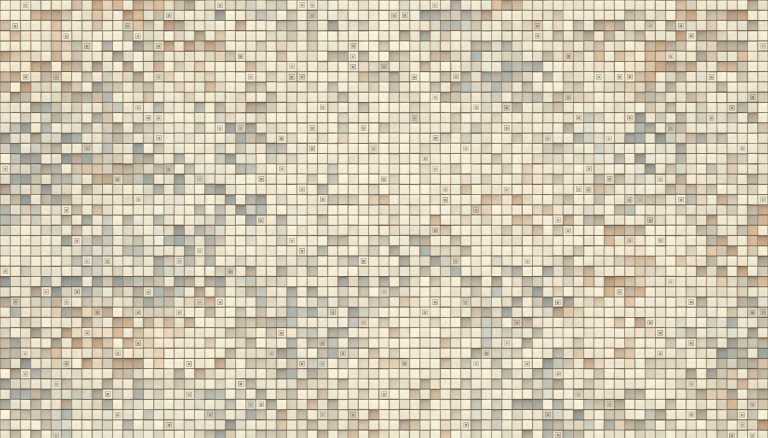
Reproduce this pattern procedurally as a Shadertoy shader.

```glsl
// A wall of small square ceramic tiles set at uneven depths, in cream, sand and slate.
// Each grid cell hashes its depth and glaze; proud neighbours cast soft shadows on
// recessed tiles, broad noise clusters the tints, and a few tiles carry a square inlay.

const float COLUMNS = 75.0;
const float JOINT = 0.055;          // half width of a joint, in tiles
const float JITTER = 0.035;         // uneven setting of the tiles
const float INLAY_SHARE = 0.055;
const float SHADOW_STRENGTH = 0.50;
const vec3 CREAM = vec3(0.950, 0.928, 0.838);
const vec3 STONE = vec3(0.775, 0.745, 0.665);
const vec3 SAND = vec3(0.845, 0.715, 0.575);
const vec3 SLATE = vec3(0.635, 0.680, 0.665);
const vec3 SHADE = vec3(0.400, 0.330, 0.275);
const vec3 SIDE_JOINT = vec3(0.610, 0.535, 0.460);
const vec3 BED_JOINT = vec3(0.470, 0.400, 0.340);

float hash(vec2 p) {
    vec3 q = fract(p.xyx * vec3(0.1031, 0.1030, 0.0973));
    q += dot(q, q.yzx + 33.33);
    return fract((q.x + q.y) * q.z);
}

float noise(vec2 p) {
    vec2 i = floor(p), f = fract(p);
    f = f * f * (3.0 - 2.0 * f);
    vec2 e = vec2(1.0, 0.0);
    return mix(mix(hash(i), hash(i + e), f.x),
               mix(hash(i + e.yx), hash(i + e.xx), f.x), f.y);
}

// How far a tile sits back: 0 is flush, 1 is deepest.
float recess(vec2 id) {
    float cluster = noise(id * vec2(0.17, 0.24) + 41.0);
    float side = abs(id.x / COLUMNS - 0.5);
    float v = 0.60 * hash(id + 7.0) + 0.40 * cluster + 0.16 * (side - 0.25);
    return smoothstep(0.42, 0.84, v);
}

float cover(float d, float pixel) {
    return clamp(0.5 - d / pixel, 0.0, 1.0);
}

float box(vec2 p, float halfSize) {
    vec2 d = abs(p) - halfSize;
    return max(d.x, d.y);
}

// Glaze: cream when proud, shifting to stone, sand or slate in patches.
vec3 glaze(vec2 id, float depth) {
    float side = abs(id.x / COLUMNS - 0.5) * 2.0;
    float warmth = noise(id * vec2(0.10, 0.15) + 90.0) + 0.55 * (hash(id + 19.0) - 0.5);
    vec3 tint = mix(STONE, SAND, smoothstep(0.50, 0.88, warmth));
    tint = mix(tint, SLATE, smoothstep(0.46, 0.16, warmth));
    float amount = depth * (0.72 + 0.28 * side) + 0.20 * side * hash(id + 53.0);
    vec3 color = mix(CREAM, tint, clamp(amount, 0.0, 1.0));
    return color * (0.97 + 0.05 * hash(id + 71.0));
}

void mainImage(out vec4 fragColor, in vec2 fragCoord) {
    // Square grid, with rows counted from the top edge
    float pixel = COLUMNS / iResolution.x;
    vec2 p = vec2(fragCoord.x, fragCoord.y - iResolution.y) * pixel;
    vec2 id = floor(p);
    vec2 local = p - id;

    float depth = recess(id);
    vec3 color = glaze(id, depth);

    // Shadows from the tile above and the tile at the left
    float above = max(depth - recess(id + vec2(0.0, 1.0)), 0.0);
    float left = max(depth - recess(id - vec2(1.0, 0.0)), 0.0);
    float shadow = above * (0.20 + exp(-3.2 * (1.0 - local.y)))
                 + left * 0.55 * exp(-6.0 * local.x);
    color = mix(color, SHADE, clamp(SHADOW_STRENGTH * shadow, 0.0, 0.75));

    // Lit upper lip and fine worn grain
    color += 0.03 * (1.0 - depth) * smoothstep(0.55, 0.95, local.y);
    color *= 0.985 + 0.03 * noise(p * 3.5);

    // Small square inlay with a paler rim
    if (hash(id + 131.0) < INLAY_SHARE) {
        vec2 q = local - 0.5 - 0.06 * (hash(id + 3.0) - 0.5);
        vec3 ink = mix(SHADE, STONE, 0.25 + 0.45 * hash(id + 11.0));
        color = mix(color, CREAM, 0.55);
        color = mix(color, ink, 0.65 * cover(abs(box(q, 0.23)) - 0.035, pixel));
        color = mix(color, ink, 0.80 * cover(box(q + vec2(0.0, 0.02), 0.12), pixel));
    }

    // Joints: horizontal beds are darker, most of all below proud tiles
    vec2 shift = JITTER * (vec2(hash(id + 23.0), hash(id + 37.0)) - 0.5);
    vec2 edge = abs(local - 0.5 + shift) - (0.5 - JOINT);
    float wear = 0.72 + 0.28 * noise(p * 1.3 + 17.0);
    float sideLine = 1.0 - cover(edge.x, pixel);
    float bedLine = 1.0 - cover(edge.y, pixel);
    color = mix(color, SIDE_JOINT, sideLine * wear);
    vec3 bed = mix(BED_JOINT, SHADE, clamp(above * 1.5, 0.0, 1.0));
    color = mix(color, bed, bedLine * wear);

    fragColor = vec4(clamp(color, 0.0, 1.0), 1.0);
}
```
